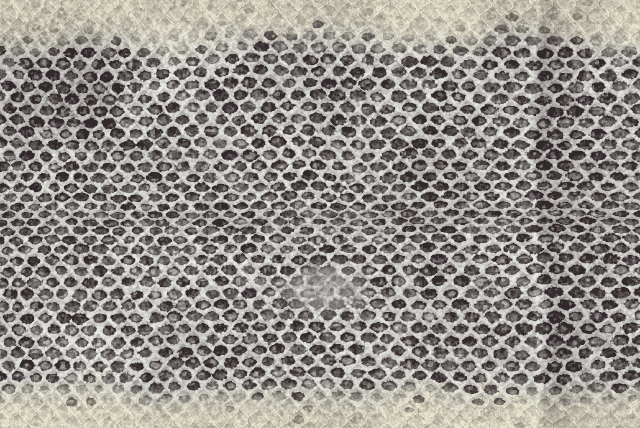
Give the GLSL for this texture, as a Shadertoy shader.

```glsl
float hash(vec2 p) {
    p = fract(p * vec2(0.1031, 0.1137));
    p += dot(p, p.yx + 33.33);
    return fract((p.x + p.y) * p.x * 17.3);
}

float noise(vec2 p) {
    vec2 i = floor(p), f = fract(p);
    f = f * f * (3.0 - 2.0 * f);
    return mix(mix(hash(i), hash(i + vec2(1, 0)), f.x),
               mix(hash(i + vec2(0, 1)), hash(i + vec2(1, 1)), f.x), f.y);
}

float fbm(vec2 p) {
    float sum = 0.0, amp = 0.5;
    for (int i = 0; i < 4; i++) {
        sum += amp * noise(p);
        p = mat2(1.6, 1.2, -1.2, 1.6) * p + 7.3;
        amp *= 0.5;
    }
    return sum;
}

// Scale coordinates: columns widen to the right, rows crowd at the spine
vec2 scaleGrid(vec2 uv) {
    uv.y += 0.006 * sin(uv.x * 6.0 + 0.5) * smoothstep(0.05, 0.4, abs(uv.y - 0.49));
    uv += 0.008 * (vec2(noise(uv * 7.0 + 50.0), noise(uv * 7.0 + 80.0)) - 0.5);
    float y = uv.y - 0.49, d = abs(y);
    float row = sign(y) * (36.0 * d + 1.3 * (1.0 - exp(-d / 0.06)));
    return vec2(24.0 * uv.x - 1.6 * uv.x * uv.x, row) + 60.0;
}

void mainImage(out vec4 fragColor, in vec2 fragCoord) {
    vec2 uv = fragCoord / iResolution.y;
    uv.x *= 1.5 * iResolution.y / iResolution.x;
    vec2 grid = scaleGrid(uv);

    // Nearest two scale centres on the staggered lattice
    float nearest = 9.0, second = 9.0;
    vec2 local = vec2(0), id = vec2(0);
    for (int j = -1; j <= 1; j++) {
        float row = floor(grid.y) + float(j);
        float stagger = 0.5 * mod(row, 2.0);
        for (int i = -1; i <= 1; i++) {
            vec2 cell = vec2(floor(grid.x - stagger) + float(i), row);
            vec2 jitter = vec2(hash(cell + 3.7), hash(cell + 19.1)) - 0.5;
            vec2 d = grid - cell - vec2(0.5 + stagger, 0.5) - jitter * vec2(0.12, 0.14);
            float dist = length(d * vec2(1.0, 0.61));
            if (dist < nearest) {
                second = nearest;
                nearest = dist;
                local = d;
                id = cell;
            } else {
                second = min(second, dist);
            }
        }
    }
    float edge = second - nearest;
    float seed = hash(id + 41.0);
    float grain = fbm(uv * 130.0) - 0.47;
    float fine = noise(uv * 260.0) - 0.5;
    float cloud = fbm(uv * 5.0 + 11.0) - 0.47;

    // Spots fade and break up along the top and bottom margins
    float spineDist = abs(uv.y - 0.49);
    float margin = smoothstep(0.35, 0.48, spineDist + 0.12 * cloud);
    float worn = 1.0 - smoothstep(0.3, 1.0,
        length((uv - vec2(0.76, 0.325)) * vec2(9.0, 15.0) * mat2(0.9, -0.4, 0.4, 0.9)) + grain);
    float present = 1.0 - margin * smoothstep(0.1, 0.6, seed + margin * 0.3);
    float size = 1.0 + 0.22 * (hash(id + 7.0) - 0.5) - 0.35 * margin;

    // Slightly pointed oval, ragged at its rim
    vec2 oval = pow(abs(local * vec2(2.45, 2.15) / size) + 0.001, vec2(1.75));
    float radius = pow(oval.x + oval.y, 0.57) + 0.55 * grain + 0.15 * fine;
    float spot = 1.0 - smoothstep(0.82, 1.12, radius);
    float rim = smoothstep(0.5, 0.9, radius) * spot;

    // Pale ridged skin between the spots
    float tone = 0.93 + 0.45 * grain + 0.18 * fine + 0.25 * cloud;
    float groove = 1.0 - smoothstep(0.015, 0.09, edge);
    tone += groove * mix(0.05, 0.16 * sign(local.x - local.y), margin);
    tone -= 0.16 * smoothstep(0.1, 0.6, local.y) * (1.0 - groove);
    tone -= 0.1 * (1.0 - smoothstep(0.0, 0.05, spineDist));

    // Sunken dark pigment, deeper under its upper rim
    float depth = 0.24 + 0.26 * (seed - 0.5) - 0.25 * local.y - 0.1 * rim;
    depth += 0.8 * grain + 0.25 * fine + 0.25 * cloud;
    depth += 0.35 * smoothstep(0.6, 0.75, noise(uv * 95.0 + 30.0)) * (1.0 - rim);
    float opacity = spot * present * (1.0 - 0.6 * worn) * (1.0 - 0.2 * margin);
    tone = mix(tone, max(depth, 0.0), opacity);
    tone = mix(tone, 0.55 + 1.3 * grain, 0.4 * worn);

    // Vertical fold on the right and soft shadowed hollows
    float fold = uv.x - 1.275 - 0.012 * sin(uv.y * 7.0);
    tone -= 0.2 * exp(-fold * fold * 1800.0) * (0.5 + 0.5 * uv.y);
    tone += 0.13 * exp(-pow((fold + 0.022) * 90.0, 2.0));
    tone -= 0.12 * smoothstep(0.0, 0.03, fold) * exp(-max(fold, 0.0) * 8.0);
    tone -= 0.14 * exp(-dot(uv - vec2(0.1, 0.8), uv - vec2(0.1, 0.8)) * 30.0);

    // Fine creases crossing the margins
    float crease = abs(sin(uv.x * 37.0 + uv.y * 30.0 + 3.0 * cloud));
    tone += 0.13 * margin * (1.0 - smoothstep(0.02, 0.12, crease));

    vec3 pigment = vec3(0.19, 0.155, 0.165), skin = vec3(0.85, 0.85, 0.83);
    vec3 color = mix(pigment, skin, clamp(tone, 0.0, 1.1));
    color *= mix(vec3(1), vec3(1.0, 0.985, 0.91), margin);
    fragColor = vec4(clamp(color, 0.0, 1.0), 1.0);
}
```
